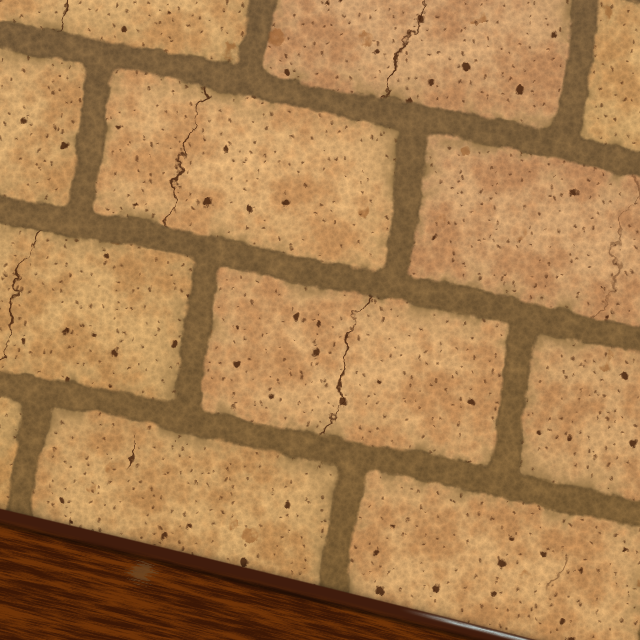
This texture is drawn by a Shadertoy shader. Its source:

```glsl
#define BRICK_LENGTH 0.51
#define ROW_STEP 0.273
#define ROW_START 0.05
#define ROW_SLOPE 0.205
#define JOINT_LEAN 0.16
#define JOINT_HALF 0.021
#define CORNER 0.012
#define EDGE_WEAR 0.022
#define CRACK_WIDTH 0.0022
#define PIT_DENSITY 0.4

const vec3 CLAY_LIGHT = vec3(0.84, 0.66, 0.435);
const vec3 CLAY_DARK = vec3(0.74, 0.54, 0.335);
const vec3 MORTAR = vec3(0.49, 0.375, 0.225);
const vec3 GRIME = vec3(0.55, 0.43, 0.26);
const vec3 PIT = vec3(0.27, 0.14, 0.06);
const vec3 WOOD_LIGHT = vec3(0.43, 0.20, 0.03);
const vec3 WOOD_DARK = vec3(0.23, 0.09, 0.02);

vec2 hash(vec2 p) {
    vec3 q = fract(p.xyx * vec3(0.1031, 0.1030, 0.0973));
    q += dot(q, q.yzx + 33.33);
    return fract((q.xx + q.yz) * q.zy);
}

// Distance to the nearest scattered point, and two random values of it
vec3 cells(vec2 p) {
    vec3 nearest = vec3(9.0);
    for (int y = -1; y <= 1; y++)
    for (int x = -1; x <= 1; x++) {
        vec2 cell = floor(p) + vec2(x, y);
        float d = length(cell + hash(cell) - p);
        if (d < nearest.x) nearest = vec3(d, hash(cell + 71.0));
    }
    return nearest;
}

// Layered cellular noise, mean near 0.42
float clouds(vec2 p) {
    float sum = 0.0, weight = 0.5;
    for (int i = 0; i < 4; i++) {
        sum += weight * cells(p).x;
        p = mat2(1.6, 1.2, -1.2, 1.6) * p + 17.3;
        weight *= 0.5;
    }
    return sum;
}

float pits(vec2 p, float scale, float radius, float density) {
    vec3 c = cells(p * scale);
    float r = radius * (0.4 + 0.6 * c.y);
    float blur = 0.0012 + 0.5 / iResolution.y;
    return step(c.z, density) * (1.0 - smoothstep(r - blur, r + blur, c.x / scale));
}

// Crack across one brick; the lowest row only has short ones
float crack(vec2 local, float row, float id, float even, float rough) {
    float t = local.y / ROW_STEP;
    float path = mix(0.47 + 0.04 * id, 0.30 + 0.37 * id, even) * BRICK_LENGTH;
    path += 0.14 * (0.5 - t) * ROW_STEP + 0.04 * (rough - 0.42);
    path += 0.005 * sin(t * 9.0 + row * 2.0 + id) + 0.002 * sin(t * 27.0 + id * 3.0);
    float width = CRACK_WIDTH * (0.7 + 0.6 * sin(t * 17.0 + row) * sin(t * 7.0));
    float blur = 0.001 + 0.5 / iResolution.y;
    float line = 1.0 - smoothstep(width - blur, width + blur, abs(local.x - path));
    float span = row > 1.5 ? 1.0 - smoothstep(0.07, 0.13, abs(t - 0.25 - 0.18 * id)) : 1.0;
    return line * span * (1.0 - 0.55 * even * abs(id));
}

vec3 wood(vec2 p, float depth) {
    float grain = clouds(vec2(p.x * 5.0, depth * 70.0));
    float fine = clouds(vec2(p.x * 22.0, depth * 240.0) + 9.0);
    vec3 color = mix(WOOD_DARK, WOOD_LIGHT, smoothstep(0.25, 0.58, 0.6 * grain + 0.4 * fine));
    // Worn dark lip, a dull scuff and a cold glint
    color = mix(vec3(0.25, 0.11, 0.05), color, smoothstep(0.012, 0.03, depth));
    color *= 1.0 - 0.45 * exp(-pow((depth - 0.024) / 0.004, 2.0));
    float scuff = length((p - vec2(0.222, 0.895)) * vec2(0.8, 1.0)) + 0.03 * (fine - 0.4);
    color = mix(color, vec3(0.42, 0.30, 0.17), 0.65 * (1.0 - smoothstep(0.010, 0.018, scuff)));
    float glint = smoothstep(0.62, 0.73, p.x) * exp(-pow((depth - 0.005) / 0.003, 2.0));
    return mix(color, vec3(0.72, 0.77, 0.76), glint * (0.5 + fine));
}

void mainImage(out vec4 fragColor, in vec2 fragCoord) {
    vec2 p = fragCoord / iResolution.xy;
    p.y = 1.0 - p.y; // measured downward from the top
    float pixel = 1.0 / iResolution.y;
    float broad = clouds(p * 8.0), rough = clouds(p * 26.0 + 5.0), fine = clouds(p * 90.0);

    // Slanted running bond
    vec2 q = vec2(p.x + JOINT_LEAN * p.y, p.y - ROW_SLOPE * p.x - ROW_START);
    q += 0.003 * sin(q.yx * vec2(19.0, 13.0) + vec2(1.0, 4.0));
    float row = floor(q.y / ROW_STEP);
    float even = 1.0 - mod(row, 2.0);
    float along = (q.x - 0.4 + 0.225 * even + 0.008 * row) / BRICK_LENGTH;
    float id = floor(along);
    vec2 local = vec2(fract(along) * BRICK_LENGTH, q.y - row * ROW_STEP);
    vec2 halfSize = 0.5 * vec2(BRICK_LENGTH, ROW_STEP);
    vec2 box = abs(local - halfSize) - halfSize + JOINT_HALF + CORNER;
    float d = length(max(box, 0.0)) + min(max(box.x, box.y), 0.0) - CORNER;
    d += EDGE_WEAR * (0.5 * broad + 0.5 * rough - 0.42);

    // Clay with a slight tint per brick
    vec2 tint = hash(vec2(id, row) + 40.0) - 0.5;
    vec3 clay = mix(CLAY_DARK, CLAY_LIGHT, smoothstep(0.24, 0.52, 0.6 * broad + 0.4 * rough));
    clay *= 1.0 + 0.05 * tint.x + 0.35 * (fine - 0.42);
    clay += vec3(0.0, -0.02, 0.03) * tint.y + vec3(0.0, 0.0, 0.03) * (0.5 - p.y);
    float grime = exp(min(d, 0.0) * 55.0) * smoothstep(0.32, 0.55, 0.5 * broad + 0.5 * rough);
    clay = mix(clay, GRIME, 0.9 * grime);

    // Pits, rusty stains and cracks
    vec2 warped = p + 0.012 * (vec2(rough, fine) - 0.42);
    float stain = pits(warped, 16.0, 0.016, 0.12) * smoothstep(0.35, 0.55, rough);
    clay = mix(clay, vec3(0.55, 0.32, 0.14), 0.5 * stain);
    clay = mix(clay, PIT, 0.6 * pits(warped, 65.0, 0.0024, PIT_DENSITY));
    clay = mix(clay, PIT, 0.85 * pits(warped + 3.0, 19.0, 0.0065, 0.45 * PIT_DENSITY));
    clay = mix(clay, PIT, 0.85 * crack(local, row, id, even, rough));

    // Sandy mortar, shaded where it meets the clay
    vec3 mortar = MORTAR * (0.72 + 0.36 * fine + 0.3 * rough);
    mortar += vec3(-0.01, 0.0, 0.03) * (0.5 - p.y);
    mortar *= 1.0 - 0.25 * exp(-abs(d) / 0.003) * smoothstep(0.3, 0.5, rough);
    vec3 color = mix(clay, mortar, smoothstep(-0.002 - pixel, 0.002 + pixel, d));

    // Wooden board over the lower left corner
    float depth = p.y - 0.795 - 0.235 * p.x - 0.012 * p.x * p.x;
    color *= 1.0 - 0.35 * exp(min(depth, 0.0) / 0.006);
    color = mix(color, wood(p, depth), smoothstep(-pixel, pixel, depth));
    fragColor = vec4(clamp(color, 0.0, 1.0), 1.0);
}
```
